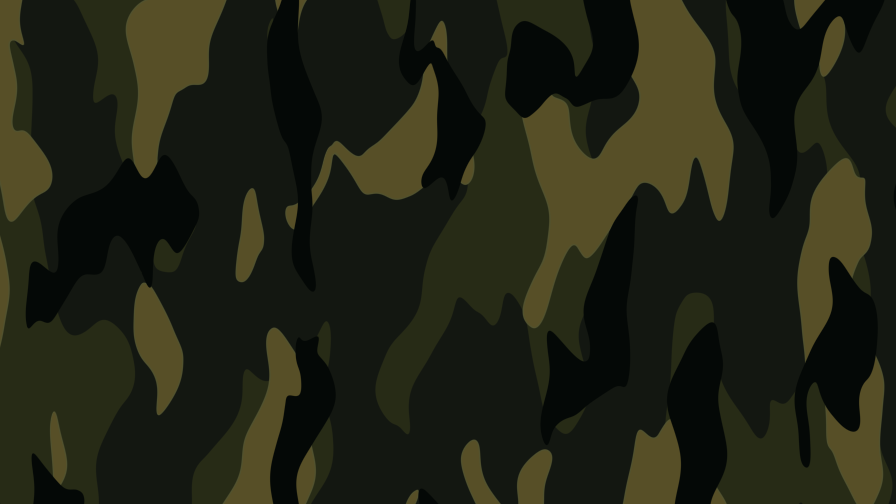
This pattern is drawn by a WebGL 1 fragment shader. Its source:

```glsl
precision highp float;

uniform vec2 u_resolution;

// Blob sizes are in canvas heights, levels set the share of each layer
#define OLIVE_SIZE vec2(0.21, 0.55)
#define TAN_SIZE vec2(0.19, 0.38)
#define BLACK_SIZE vec2(0.16, 0.34)
#define OLIVE_LEVEL 0.069
#define TAN_LEVEL 0.165
#define BLACK_LEVEL 0.235
#define DRIP_LENGTH 0.24
#define DRIP_SIZE vec2(0.085, 0.42)
#define SWAY 0.06
#define SWAY_SIZE vec2(0.24, 0.17)
#define DETAIL 0.25
#define RIM_WIDTH 0.004

const vec3 BASE_GREEN = vec3(0.075, 0.090, 0.066);
const vec3 OLIVE = vec3(0.152, 0.168, 0.088);
const vec3 TAN = vec3(0.342, 0.310, 0.152);
const vec3 TAN_RIM = vec3(0.320, 0.320, 0.180);
const vec3 BLACK_GREEN = vec3(0.014, 0.030, 0.022);

float hash(vec2 cell) {
    return fract(sin(dot(cell, vec2(127.1, 311.7))) * 43758.5453);
}

// Slope contribution of one lattice corner
float corner(vec2 cell, vec2 offset) {
    float angle = 6.28318 * hash(cell);
    return dot(vec2(cos(angle), sin(angle)), offset);
}

float gradientNoise(vec2 p) {
    vec2 cell = floor(p);
    vec2 f = p - cell;
    vec2 w = f * f * f * (f * (f * 6.0 - 15.0) + 10.0);
    vec2 e = vec2(1.0, 0.0);
    float low = mix(corner(cell, f), corner(cell + e, f - e), w.x);
    float high = mix(corner(cell + e.yx, f - e.yx), corner(cell + e.xx, f - e.xx), w.x);
    return mix(low, high, w.y);
}

// Upright blobs whose ends are pulled into drips and whose sides sway
float blobField(vec2 p, vec2 size, float seed) {
    vec2 q = p;
    q.x += SWAY * gradientNoise(p / SWAY_SIZE + seed * 1.7);
    q.y += DRIP_LENGTH * gradientNoise(q / DRIP_SIZE + seed * 2.3);
    vec2 s = q / size + seed;
    return gradientNoise(s) + DETAIL * gradientNoise(s * 1.9 + 17.4);
}

// Approximate signed distance to the blob outline, positive inside
float blobDistance(vec2 p, vec2 size, float level, float seed) {
    vec2 e = vec2(0.001, 0.0);
    float f = blobField(p, size, seed);
    vec2 slope = vec2(blobField(p + e, size, seed) - f,
                      blobField(p + e.yx, size, seed) - f) / e.x;
    return (f - level) / max(length(slope), 0.05);
}

float coverage(float distance, float pixel) {
    return smoothstep(-0.75 * pixel, 0.75 * pixel, distance);
}

void main() {
    float pixel = 1.0 / u_resolution.y;
    vec2 p = gl_FragCoord.xy * pixel;

    float olive = blobDistance(p, OLIVE_SIZE, OLIVE_LEVEL, 11.3);
    float tanPatch = blobDistance(p, TAN_SIZE, TAN_LEVEL, 37.6);
    float black = blobDistance(p, BLACK_SIZE, BLACK_LEVEL, 71.9);

    // Flat layers from back to front, tan with a faint greenish rim
    vec3 tanColor = mix(TAN_RIM, TAN, smoothstep(0.4, 1.0, tanPatch / RIM_WIDTH));
    vec3 color = mix(BASE_GREEN, OLIVE, coverage(olive, pixel));
    color = mix(color, tanColor, coverage(tanPatch, pixel));
    color = mix(color, BLACK_GREEN, coverage(black, pixel));

    gl_FragColor = vec4(color, 1.0);
}
```
